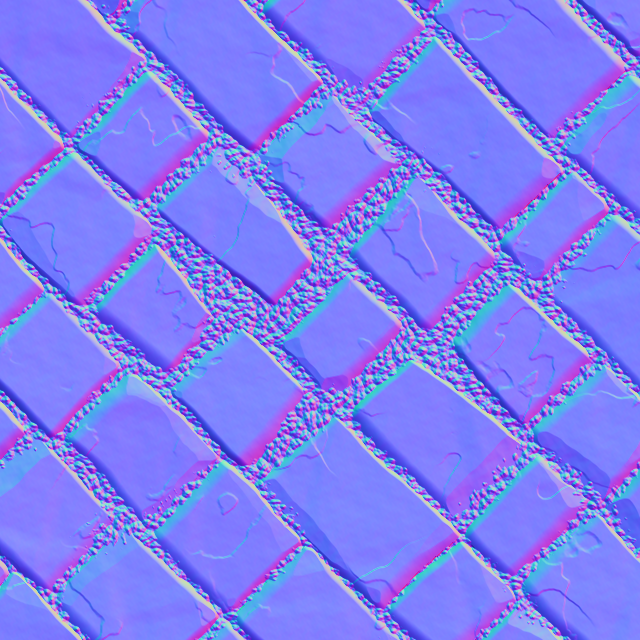
A WebGL 1 fragment shader for this texture map:

```glsl
precision highp float;
// Normal map of worn cobblestones laid in diagonal rows over rough mortar.
// Stones are tight bevelled boxes chipped by random planes; the slope of the
// combined height field becomes the red, green and blue of the normal.
uniform vec2 u_resolution;

vec4 hash4(vec2 id, float seed) {
  return fract(sin(dot(id, vec2(12.99, 78.23)) + seed + vec4(0.0, 1.7, 3.1, 5.3)) * 43758.5);
}

// Layered sines, each octave turned and bent by its cross axis
float waves(vec2 p) {
  float sum = 0.0, gain = 0.5;
  for (int i = 0; i < 5; i++) {
    sum += gain * sin(p.x + 1.5 * sin(p.y * 0.8));
    p = mat2(1.2, 1.5, -1.5, 1.2) * p + 3.1;
    gain *= 0.5;
  }
  return sum;
}

// Distance to the nearest scattered point
float cellular(vec2 p) {
  vec2 cell = floor(p);
  float nearest = 2.0;
  for (int y = -1; y <= 1; y++) {
    for (int x = -1; x <= 1; x++) {
      vec2 id = cell + vec2(float(x), float(y));
      nearest = min(nearest, distance(p, id + hash4(id, 0.5).xy));
    }
  }
  return nearest;
}

float joint(float row, float k) {
  return k + 0.55 * hash4(vec2(row, k), 2.0).x;
}

// Thin step along a wavy contour, fading in and out
float ledge(vec2 p) {
  float contour = waves(p * vec2(1.3, 2.4)) + 0.07 * waves(p * 9.0);
  float fade = smoothstep(-0.3, 0.6, sin(p.x * 2.3 + 2.0 * sin(p.y * 1.9)));
  return fade * smoothstep(-0.03, 0.03, contour - 0.1);
}

float stoneHeight(vec2 q, float wear) {
  // Find the stone along its row
  float row = floor(q.y);
  float along = q.x * 0.85 + hash4(vec2(row, 7.0), 1.0).y;
  float k = floor(along);
  if (along < joint(row, k)) k -= 1.0;
  float start = joint(row, k);
  vec2 id = vec2(row, k);
  vec2 size = vec2((joint(row, k + 1.0) - start) / 0.85, 1.0);
  vec2 local = vec2((along - start) / 0.85, fract(q.y));
  vec2 mid = local - 0.5 * size;
  float ragged = waves(q * 4.0 + id * 3.7);

  // Edges in order: upper left, upper right, lower right, lower left
  vec4 gapHash = hash4(id, 4.0);
  vec4 edge = vec4(local, size - local) - 0.014 - (0.03 + 0.28 * wear) * gapHash * gapHash;
  edge += (hash4(id, 9.0) - 0.5) * 0.024 * mid.yxyx - 0.012 * (1.0 + ragged);
  vec4 bevel = vec4(0.09, 0.045, 0.095, 0.075) * (0.6 + 0.7 * hash4(id, 6.0));
  vec4 inset = 1.0 - min(edge / bevel, 1.0);
  vec2 rim = max(inset.xy, inset.zw);
  float top = 0.045;
  float height = top * (1.0 - dot(rim, rim));

  // Planes that chip the sides and corners
  for (int i = 0; i < 4; i++) {
    vec4 h = hash4(id, 11.0 + 2.3 * float(i));
    float angle = 6.2832 * h.x;
    vec2 dir = vec2(cos(angle), sin(angle));
    float reach = dot(abs(dir), 0.5 * size) - 0.05 - 0.24 * h.y;
    height = min(height, top + (0.12 + 0.38 * h.z) * (reach - dot(mid, dir) + 0.05 * ragged));
  }

  // Broken ledges, fine grain and a slight lean
  vec2 grainPos = q + id * 5.3;
  height += 0.012 * ledge(grainPos) - 0.009 * ledge(grainPos.yx * 1.4 + 4.0);
  height += 0.0032 * waves(grainPos * 10.0);
  return height + dot(mid, hash4(id, 23.0).xy - 0.5) * 0.08;
}

float mortarHeight(vec2 q) {
  vec2 bent = q + 0.02 * sin(q.yx * 13.0);
  float grit = 0.8 * cellular(bent * 13.0) / 13.0 + 0.7 * cellular(bent.yx * 27.0) / 27.0;
  return 0.022 - grit + 0.012 * sin(q.x * 5.0 + 2.0 * sin(q.y * 4.0));
}

float surfaceHeight(vec2 p) {
  // Axes along and across the rows, with four rows per canvas side
  vec2 q = 4.0 * vec2(p.x - p.y + 1.0, 1.0 - p.x - p.y) + vec2(0.0, 0.55);
  vec2 wobbled = q + 0.03 * vec2(waves(q * 2.3), waves(q.yx * 2.3 + 8.0));
  // Wider gaps in a slanted band around the middle
  vec2 fromWorn = p - vec2(0.54, 0.53);
  fromWorn = vec2(2.8 * fromWorn.x, 5.0 * (fromWorn.y - 0.3 * fromWorn.x));
  float wear = 0.06 + 0.94 * exp(-dot(fromWorn, fromWorn));
  return max(stoneHeight(wobbled, wear), mortarHeight(q));
}

void main() {
  vec2 p = gl_FragCoord.xy / u_resolution;
  // Central differences, wide enough to soften the edges
  vec2 e = vec2(0.0014, 0.0);
  vec2 slope = vec2(surfaceHeight(p + e.xy) - surfaceHeight(p - e.xy),
                    surfaceHeight(p + e.yx) - surfaceHeight(p - e.yx));
  slope /= 2.0 * e.x * 5.657;
  vec3 normal = normalize(vec3(-slope, 1.0));
  gl_FragColor = vec4(0.5 + 0.5 * normal, 1.0);
}
```
